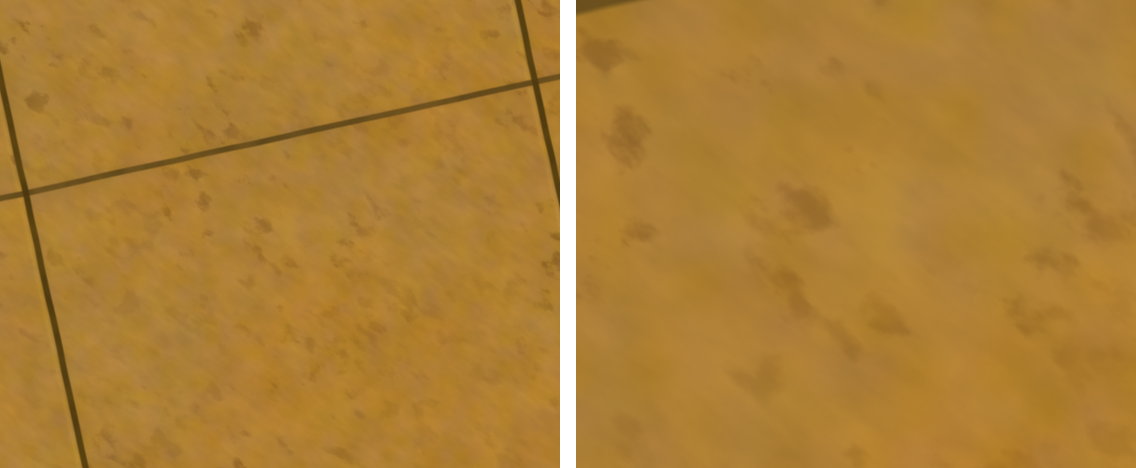
Left, the full canvas; right, a detail of the centre.
A Shadertoy shader for this texture:

```glsl
// Tilted ochre floor tiles with thin dark joints, soft mottling and faint smudges.

float hash(vec2 p) {
    vec3 q = fract(vec3(p.xyx) * 0.1031);
    q += dot(q, q.yzx + 33.33);
    return fract((q.x + q.y) * q.z);
}

float valueNoise(vec2 p) {
    vec2 cell = floor(p), f = fract(p);
    f = f * f * (3.0 - 2.0 * f);
    float low = mix(hash(cell), hash(cell + vec2(1, 0)), f.x);
    float high = mix(hash(cell + vec2(0, 1)), hash(cell + vec2(1, 1)), f.x);
    return mix(low, high, f.y);
}

float fbm(vec2 p) {
    float sum = 0.0, weight = 0.5;
    for (int i = 0; i < 5; i++) {
        sum += weight * valueNoise(p);
        p = mat2(1.6, 1.2, -1.2, 1.6) * p + 7.3;
        weight *= 0.5;
    }
    return sum;
}

// Soft-edged coverage of a joint, given the distance to its centre line
float joint(float d, float halfWidth, float pixel) {
    float soft = max(0.0028, pixel);
    return 1.0 - smoothstep(halfWidth - soft, halfWidth + soft, abs(d));
}

void mainImage(out vec4 fragColor, in vec2 fragCoord) {
    vec2 p = fragCoord / iResolution.y;
    float pixel = 1.0 / iResolution.y;

    // Tile frame: rotated square grid hung on the left crossing
    vec2 along = normalize(vec2(0.977, 0.213));
    vec2 fromCrossing = p - vec2(0.0547, 0.5875);
    vec2 g = vec2(dot(fromCrossing, along), dot(fromCrossing, vec2(-along.y, along.x)));
    float pitch = 1.1147;
    vec2 tile = floor(g / pitch + 0.0001);
    vec2 d = (fract(g / pitch + 0.5) - 0.5) * pitch;
    d += 0.0016 * (vec2(valueNoise(g.yx * 18.0), valueNoise(g * 18.0 + 40.0)) - 0.5);

    // Glaze: broad drift between yellow and orange ochre, shifted for each tile
    vec2 s = p + 9.0 * vec2(hash(tile + 20.0), hash(tile + 51.0));
    float drift = fbm(s * 3.5) + 0.25 * (p.x - p.y);
    vec3 color = mix(vec3(0.675, 0.502, 0.215), vec3(0.690, 0.492, 0.185),
                     smoothstep(0.25, 0.75, drift));
    color *= 0.99 + 0.02 * hash(tile + 7.0);

    // Mottling, grain stretched down to the right, and blotchy chroma
    vec2 grain = mat2(0.8, 0.6, -0.6, 0.8) * s;
    color *= 1.0 + 0.13 * (fbm(s * 16.0) - 0.48);
    color *= 1.0 + 0.09 * (fbm(grain * vec2(28.0, 75.0)) - 0.48);
    color.b += 0.07 * (valueNoise(s * 32.0) - 0.5);
    color.g += 0.014 * (valueNoise(s * 26.0 + 30.0) - 0.5);

    // Scattered brown smudges, denser inside broad worn patches
    float patches = smoothstep(0.42, 0.68, fbm(s * 4.0 + 15.0));
    float smudge = smoothstep(0.56, 0.76, fbm(grain * vec2(22.0, 34.0) + 3.0));
    color *= 1.0 - smudge * (0.06 + 0.14 * patches) * vec3(0.8, 1.0, 1.3);

    // Worn rim beside the joints
    float edge = min(abs(d.x), abs(d.y));
    color *= 1.0 - 0.07 * exp(-edge * 90.0);
    color += vec3(0.03, 0.035, 0.01) * exp(-pow((d.x + 0.014) / 0.005, 2.0));

    // Joints: the rising ones are darker, the level ones browner
    float wear = 0.85 + 0.3 * fbm(g * 25.0);
    vec3 levelGrout = vec3(0.39, 0.29, 0.105) * wear;
    vec3 risingGrout = vec3(0.32, 0.235, 0.055) * wear;
    color = mix(color, levelGrout, 0.92 * joint(d.y, 0.0062, pixel));
    color = mix(color, risingGrout, 0.95 * joint(d.x, 0.0066, pixel));

    fragColor = vec4(clamp(color, 0.0, 1.0), 1.0);
}
```
